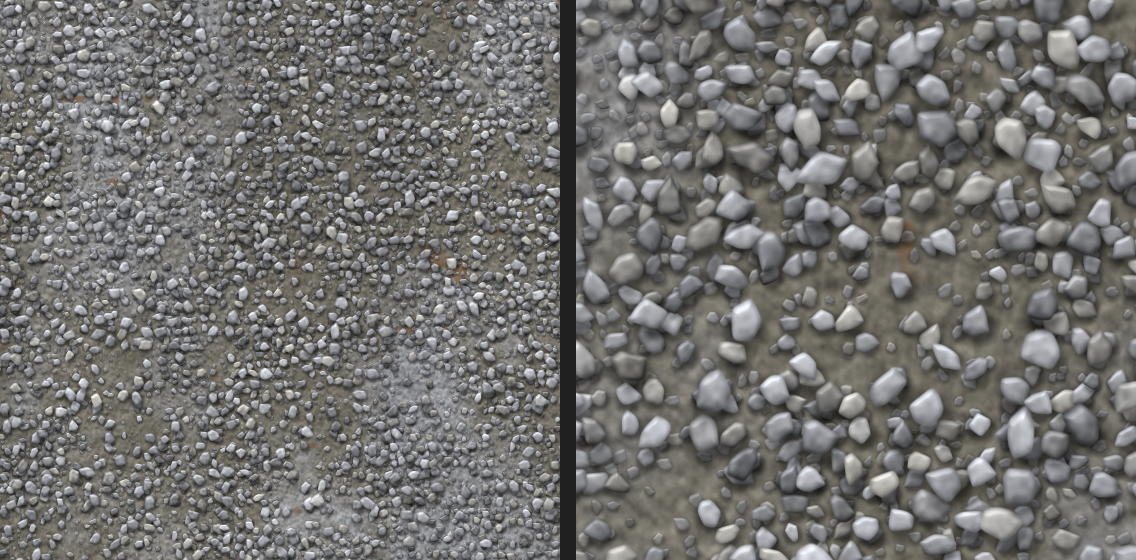
Left, the full canvas; right, a detail of the centre.
Give the GLSL for this texture, as a WebGL 2 fragment shader.

```glsl
#version 300 es
precision highp float;

uniform vec2 u_resolution;
out vec4 fragColor;

float hash(vec2 p) {
  vec3 q = fract(p.xyx * vec3(0.1031, 0.1030, 0.0973));
  q += dot(q, q.yzx + 33.33);
  return fract((q.x + q.y) * q.z);
}

float noise(vec2 p) {
  vec2 i = floor(p), f = fract(p);
  f = f * f * (3.0 - 2.0 * f);
  return mix(mix(hash(i), hash(i + vec2(1, 0)), f.x),
             mix(hash(i + vec2(0, 1)), hash(i + vec2(1, 1)), f.x), f.y);
}

float fbm(vec2 p) {
  float sum = 0.0, amp = 0.5;
  for (int i = 0; i < 5; i++) {
    sum += amp * noise(p);
    p = mat2(1.6, 1.2, -1.2, 1.6) * p + 17.3;
    amp *= 0.5;
  }
  return sum;
}

// Rounded polygon: xy = outward slope, z = distance measure (1 at the rim)
vec3 pebbleShape(vec2 q, vec2 seed) {
  float sum = 1e-5;
  vec2 slope = vec2(0);
  for (int i = 0; i < 6; i++) {
    float k = float(i);
    float a = k * 1.047 + 0.8 * hash(seed + k * 3.7);
    vec2 dir = vec2(cos(a), sin(a)) / mix(0.72, 1.05, hash(seed + k * 5.3 + 9.0));
    float m = max(dot(q, dir), 0.0);
    float w = pow(m, 7.0);
    sum += w * m;
    slope += w * dir;
  }
  return vec3(slope / (length(slope) + 1e-5), pow(sum, 0.125));
}

// Scatters one layer of shaded pebbles over the ground colour
void scatterPebbles(inout vec3 color, vec2 uv, float cells, float density, float contrast) {
  vec2 p = uv * cells;
  vec2 light = normalize(vec2(-0.3, 0.95));
  float speckle = noise(uv * 230.0) - 0.5;
  float facet = noise(uv * 120.0 + 40.0) - 0.5;
  for (int y = -1; y <= 1; y++)
  for (int x = -1; x <= 1; x++) {
    vec2 cell = floor(p) + vec2(x, y);
    vec2 seed = cell + cells * 2.3;
    float crowding = 0.7 * (noise(cell / cells * 13.0 + 5.0) - 0.5);
    if (hash(seed + 71.0) > density + crowding) continue;

    vec2 center = cell + 0.5 + 0.66 * (vec2(hash(seed), hash(seed + 31.0)) - 0.5);
    float radius = mix(0.31, 0.52, pow(hash(seed + 12.0), 1.4));
    vec2 offset = (p - center) / radius;
    if (dot(offset, offset) > 4.0) continue;

    // Contact shadow
    float shadow = smoothstep(1.5, 0.65, length(offset - vec2(0.1, -0.35)));
    color *= 1.0 - 0.42 * contrast * shadow;

    // Rotated, stretched outline
    float angle = 3.14159 * hash(seed + 23.0);
    float stretch = mix(1.0, 1.3, hash(seed + 47.0));
    mat2 turn = mat2(cos(angle), -sin(angle), sin(angle), cos(angle));
    vec2 q = turn * offset * vec2(1.0);
    vec3 shape = pebbleShape(q * vec2(1.0 / stretch, stretch), seed);
    vec2 slope = transpose(turn) * shape.xy;
    float d = shape.z;

    // Lit top, dark underside and rim
    float lit = dot(slope, light) * smoothstep(0.1, 0.9, d);
    float tone = mix(0.45, 0.72, hash(seed + 59.0));
    tone += 0.16 * lit + 0.15 * facet + 0.12 * speckle;
    tone -= 0.13 * smoothstep(0.65, 1.0, d);
    tone += 0.10 * smoothstep(0.45, 0.75, lit) * smoothstep(1.0, 0.75, d);
    vec3 tint = mix(vec3(1.0, 0.99, 0.96), vec3(0.985, 0.995, 1.03), smoothstep(0.1, 0.4, hash(seed + 83.0)));
    float edge = max(0.09, 0.7 * cells / (radius * u_resolution.y));
    float mask = smoothstep(1.0 + edge, 1.0 - edge, d);
    color = mix(color, tone * tint, mask * contrast);
  }
}

void main() {
  vec2 uv = gl_FragCoord.xy / u_resolution.y;

  // Mortar with pale dusty and olive stained areas
  float dust = fbm(uv * vec2(5.5, 3.2) + 3.0);
  dust = smoothstep(0.32, 0.68, dust + 0.25 * (fbm(uv * 22.0) - 0.5));
  vec3 color = mix(vec3(0.43, 0.415, 0.375), vec3(0.57, 0.575, 0.59), dust);

  // Rough relief and fine sand
  float relief = fbm(uv * 75.0) - fbm(uv * 75.0 + vec2(-0.12, 0.38));
  color *= 1.0 + 0.75 * relief + 0.22 * (noise(uv * 250.0) - 0.5);

  // Sparse rust marks
  float rust = smoothstep(0.83, 0.93, noise(uv * 34.0 + 8.0)) * smoothstep(0.5, 0.75, noise(uv * 9.0 + 21.0));
  color = mix(color, vec3(0.46, 0.35, 0.25), 0.75 * rust);

  scatterPebbles(color, uv, 108.0, 0.42, 0.6);
  scatterPebbles(color, uv, 62.0, 0.52, 0.92);
  scatterPebbles(color, uv, 43.0, 0.66, 1.0);

  // Broad weathering
  color *= 0.94 + 0.14 * noise(uv * vec2(7.0, 2.5) + 60.0);
  fragColor = vec4(clamp(color, 0.0, 1.0), 1.0);
}
```
